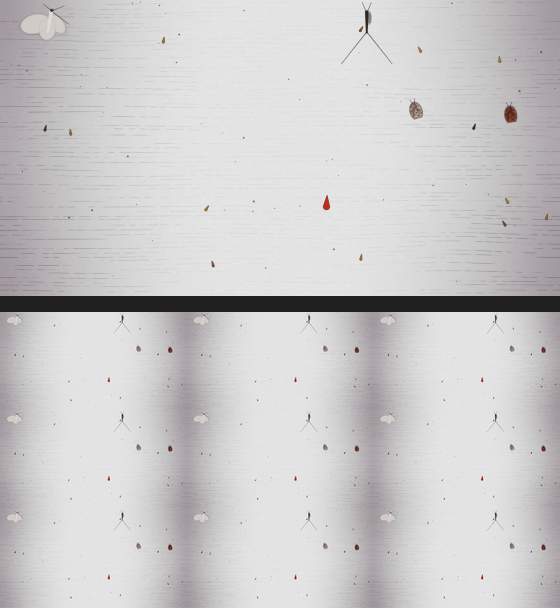
Top, the tile; bottom, the same tile 3 across and 3 down.
This texture is drawn by a Shadertoy shader. Its source:

```glsl
// Pale painted board with faint horizontal grain, mauve sides, specks and a few resting insects.

const float TAU = 6.2831853;
const vec3 INK = vec3(0.20, 0.14, 0.14);
const vec3 PALE_WING = vec3(0.83, 0.81, 0.79);
const vec3 TAN_WING = vec3(0.58, 0.49, 0.44);
const vec3 RUST_WING = vec3(0.42, 0.20, 0.15);
const vec3 RED = vec3(0.76, 0.17, 0.11);
const vec3 OCHRE = vec3(0.66, 0.52, 0.20);

float hash(vec2 p) {
    vec3 q = fract(p.xyx * vec3(0.1031, 0.1030, 0.0973));
    q += dot(q, q.yzx + 33.33);
    return fract((q.x + q.y) * q.z);
}

// Value noise that repeats after "period" cells
float noise(vec2 p, vec2 period) {
    vec2 i = floor(p), f = fract(p);
    f = f * f * (3.0 - 2.0 * f);
    vec2 a = mod(i, period), b = mod(i + 1.0, period);
    return mix(mix(hash(a), hash(vec2(b.x, a.y)), f.x),
               mix(hash(vec2(a.x, b.y)), hash(b), f.x), f.y);
}

// Offset from a centre, wrapped around the tile
vec2 wrapFrom(vec2 p, vec2 centre, vec2 tile) {
    vec2 d = p - centre;
    return d - tile * round(d / tile);
}

vec2 rotate(vec2 p, float angle) {
    float c = cos(angle), s = sin(angle);
    return vec2(c * p.x + s * p.y, c * p.y - s * p.x);
}

float ellipse(vec2 p, vec2 radii) {
    return (length(p / radii) - 1.0) * min(radii.x, radii.y);
}

// Capsule whose radius runs from ra to rb
float taper(vec2 p, vec2 a, vec2 b, float ra, float rb) {
    float t = clamp(dot(p - a, b - a) / dot(b - a, b - a), 0.0, 1.0);
    return length(p - mix(a, b, t)) - mix(ra, rb, t);
}

vec3 paint(vec3 base, vec3 tint, float d, float px, float alpha) {
    return mix(base, tint, alpha * smoothstep(px, -px, d));
}

// Light middle, darker mauve sides
vec3 board(vec2 uv) {
    float side = length(vec2(0.5 - abs(uv.x - 0.5), 0.02));
    side -= 0.02 * cos(TAU * uv.y);
    float falloff = max(1.0 - side / 0.4, 0.0);
    float v = 0.892 - 0.26 * falloff * falloff;
    return vec3(v) - vec3(0.0, 0.03, 0.012) * smoothstep(0.82, 0.64, v);
}

// Thin broken lines, one per row
float grain(vec2 uv, float rows, float px) {
    float y = uv.y * rows + 0.9 * noise(uv * vec2(5.0, 7.0), vec2(5.0, 7.0));
    float row = mod(floor(y), rows);
    float level = hash(vec2(row, 71.0));
    float d = abs(fract(y) - 0.3 - 0.4 * level) / rows;
    float dash = noise(vec2(uv.x * 13.0, row), vec2(13.0, rows));
    float nick = noise(vec2(uv.x * 110.0, row), vec2(110.0, rows));
    float area = noise(uv * vec2(5.0, 4.0) + 0.5, vec2(5.0, 4.0));
    float middle = 0.5 + 0.5 * cos(TAU * uv.x);
    float strength = mix(0.3, 1.0, smoothstep(0.0, 0.6, middle)) * (0.4 + area);
    return smoothstep(0.0009 + px, 0.0, d) * smoothstep(0.25, 0.65, dash)
         * smoothstep(0.1, 0.6, nick) * strength;
}

// Small folded-wing moth, head up
vec3 foldedMoth(vec3 col, vec2 p, vec3 wing, float px) {
    float mottle = noise(p * 190.0 + 40.0, vec2(97.0));
    float wings = max(ellipse(p, vec2(0.021, 0.031)), -p.y - 0.024);
    col = paint(col, INK, wings - 0.001, px, 0.6);
    col = paint(col, wing * (0.6 + 0.8 * mottle), wings + 0.002, px, 1.0);
    vec2 q = vec2(abs(p.x), p.y);
    return paint(col, INK, taper(q, vec2(0.002, 0.026), vec2(0.009, 0.043), 0.001, 0.0006), px, 0.7);
}

// Large pale moth with spread wings
vec3 paleMoth(vec3 col, vec2 p, float px) {
    float left = ellipse(rotate(p - vec2(-0.036, 0.004), 0.25), vec2(0.050, 0.032));
    float low = ellipse(rotate(p - vec2(0.005, -0.014), -0.15), vec2(0.028, 0.036));
    float right = ellipse(rotate(p - vec2(0.037, 0.004), 0.7), vec2(0.021, 0.037));
    float wings = min(left, min(low, right));
    col = paint(col, col * 0.8, wings - 0.002, px * 2.0, 0.8);
    col = paint(col, PALE_WING, wings, px, 0.95);
    col = paint(col, PALE_WING * 0.85, min(abs(left), abs(low)) - 0.0008, px, 0.5);
    col = paint(col, PALE_WING * 1.06, taper(p, vec2(0.018, 0.046), vec2(0.007, -0.02), 0.007, 0.004), px, 0.9);
    float legs = taper(p, vec2(0.02, 0.048), vec2(-0.008, 0.071), 0.001, 0.0005);
    legs = min(legs, taper(p, vec2(0.02, 0.048), vec2(0.062, 0.065), 0.001, 0.0005));
    legs = min(legs, taper(p, vec2(0.026, 0.042), vec2(0.078, 0.003), 0.001, 0.0005));
    col = paint(col, INK, legs, px, 0.7);
    return paint(col, INK, ellipse(p - vec2(0.02, 0.05), vec2(0.006, 0.005)), px, 0.9);
}

// Slender mayfly with two long tails
vec3 mayfly(vec3 col, vec2 p, float px) {
    vec2 q = vec2(abs(p.x), p.y);
    float tails = taper(q, vec2(0.002, -0.035), vec2(0.085, -0.14), 0.0013, 0.0006);
    float feelers = taper(q, vec2(0.002, 0.035), vec2(0.015, 0.066), 0.0011, 0.0005);
    col = paint(col, INK, min(tails, feelers), px, 0.75);
    col = paint(col, INK, ellipse(p - vec2(0.009, 0.014), vec2(0.007, 0.021)), px, 0.5);
    return paint(col, INK, taper(p, vec2(0.0, 0.034), vec2(0.0, -0.035), 0.006, 0.003), px, 1.0);
}

void mainImage(out vec4 fragColor, in vec2 fragCoord) {
    vec2 uv = fragCoord / iResolution.xy;
    vec2 tile = vec2(iResolution.x / iResolution.y, 1.0);
    vec2 p = uv * tile;
    float px = 0.75 / iResolution.y;

    vec3 col = board(uv);
    col -= 0.085 * grain(uv, 66.0, px);
    col += 0.016 * (noise(uv * vec2(380.0, 200.0), vec2(380.0, 200.0)) - 0.5);

    // Dust specks
    for (float i = 0.0; i < 56.0; i++) {
        vec2 spot = vec2(hash(vec2(i, 3.0)), hash(vec2(i, 17.0))) * tile;
        float size = hash(vec2(i, 29.0));
        float d = length(wrapFrom(p, spot, tile)) - mix(0.0008, 0.0035, size * size);
        col = paint(col, INK * 1.5, d, px, 0.75);
    }
    // Seeds and husks, denser on the right
    for (float i = 0.0; i < 13.0; i++) {
        float along = sqrt(hash(vec2(i, 41.0)));
        vec2 q = wrapFrom(p, vec2(along, hash(vec2(i, 53.0))) * tile, tile);
        q = rotate(q, 1.2 * (hash(vec2(i, 67.0)) - 0.5));
        vec3 husk = mix(INK, mix(OCHRE, RUST_WING, hash(vec2(i, 83.0))), step(0.3, hash(vec2(i, 97.0))));
        float d = taper(q, vec2(0.0, -0.007), vec2(0.0, 0.008), 0.005, 0.002);
        col = paint(paint(col, INK, d, px, 0.7), husk, d + 0.001, px, 0.9);
    }
    // Insects
    col = paleMoth(col, wrapFrom(p, vec2(0.082, 0.915) * tile, tile), px);
    col = mayfly(col, wrapFrom(p, vec2(0.655, 0.925) * tile, tile), px);
    col = foldedMoth(col, rotate(wrapFrom(p, vec2(0.743, 0.624) * tile, tile), 0.3), TAN_WING, px);
    col = foldedMoth(col, rotate(wrapFrom(p, vec2(0.912, 0.611) * tile, tile), 0.15), RUST_WING, px);
    vec2 bug = wrapFrom(p, vec2(0.583, 0.312) * tile, tile);
    float redBug = taper(bug, vec2(0.0, -0.010), vec2(0.002, 0.026), 0.012, 0.002);
    col = paint(paint(col, INK, redBug, px, 0.8), RED, redBug + 0.0015, px, 1.0);

    fragColor = vec4(col, 1.0);
}
```
